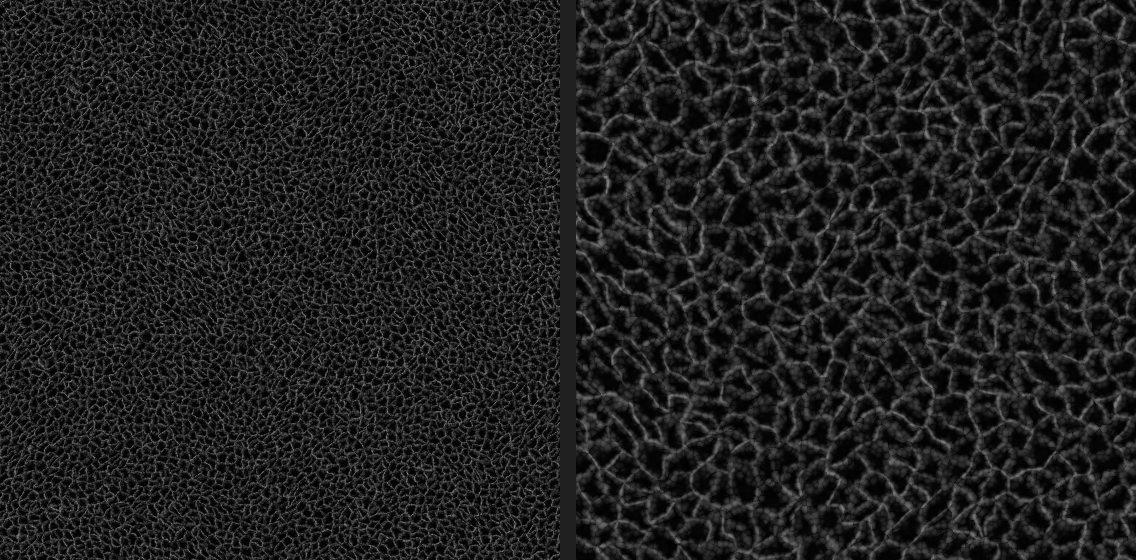
Left, the full canvas; right, a detail of the centre.
Write a Shadertoy shader that draws this texture.

```glsl
// Black grained leather: small dark pebbles parted by thin, pale, speckled creases.
// Warped Voronoi cells give the pebbles; their border distance gives a faint ridge
// and a soft one-sided shoulder, made ragged by fine cellular flecks.

const float PEBBLES        = 69.0;   // pebbles across the canvas
const float GRAIN          = 285.0;  // flecks across the canvas
const float JITTER         = 0.92;   // irregularity of the pebbles
const float RAGGED         = 0.13;   // how far flecks shift the slopes
const float RIDGE_WIDTH    = 0.12;   // in pebble units
const float SHOULDER_WIDTH = 0.36;
const float RIDGE_LIGHT    = 0.115;
const float SHOULDER_LIGHT = 0.245;
const float FLECK_LIGHT    = 0.022;
const float BLACK          = 0.004;
const vec2  LIGHT_DIR      = vec2(-0.6, 0.8);

vec2 hash2(vec2 p) {
    vec3 q = fract(p.xyx * vec3(0.1031, 0.1030, 0.0973));
    q += dot(q, q.yzx + 33.33);
    return fract((q.xx + q.yz) * q.zy);
}

vec2 cellPoint(vec2 cell) {
    return 0.5 + JITTER * (hash2(cell + 17.0) - 0.5);
}

// Layered sines that stretch and turn the pebbles from place to place.
vec2 warp(vec2 p) {
    p += 0.017 * sin(p.yx * vec2(11.0, 13.0) + vec2(0.7, 2.1));
    p += 0.006 * sin(p.yx * 27.0 + p * 5.0 + vec2(4.0, 1.3));
    p += 0.003 * sin(p.yx * 71.0 - p * 24.0 + vec2(2.6, 5.2));
    return p;
}

// Cellular flecks from 0 to 1: soft dots, each with its own brightness.
float flecks(vec2 p) {
    vec2 cell = floor(p), f = fract(p);
    float nearest = 8.0, glint = 0.0;
    for (int y = -1; y <= 1; y++)
    for (int x = -1; x <= 1; x++) {
        vec2 o = vec2(x, y);
        vec2 h = hash2(cell + o + 91.0);
        vec2 r = o + h - f;
        float d = dot(r, r);
        if (d < nearest) { nearest = d; glint = fract(7.0 * h.x + 5.0 * h.y); }
    }
    float dotShape = 1.0 - smoothstep(0.1, 0.9, sqrt(nearest));
    return mix(dotShape, glint, 0.5);
}

// x: distance to the pebble border, yz: border normal, w: random value of the border.
vec4 pebble(vec2 p) {
    vec2 cell = floor(p), f = fract(p);
    vec2 home = vec2(0.0), toHome = vec2(0.0);
    float nearest = 8.0;
    for (int y = -1; y <= 1; y++)
    for (int x = -1; x <= 1; x++) {
        vec2 o = vec2(x, y);
        vec2 r = o + cellPoint(cell + o) - f;
        float d = dot(r, r);
        if (d < nearest) { nearest = d; home = o; toHome = r; }
    }

    vec4 border = vec4(8.0, 0.0, 0.0, 0.0);
    for (int y = -2; y <= 2; y++)
    for (int x = -2; x <= 2; x++) {
        vec2 o = home + vec2(x, y);
        vec2 r = o + cellPoint(cell + o) - f;
        vec2 across = r - toHome;
        if (dot(across, across) > 0.0001) {
            vec2 normal = normalize(across);
            float d = dot(0.5 * (r + toHome), normal);
            if (d < border.x) {
                // The sum of both cells is the same seen from either side.
                float seed = hash2(2.0 * cell + home + o + 7.0).x;
                border = vec4(d, normal, seed);
            }
        }
    }
    return border;
}

void mainImage(out vec4 fragColor, in vec2 fragCoord) {
    vec2 uv = fragCoord / iResolution.y;
    vec2 skin = warp(uv);
    float grain = flecks(uv * GRAIN);

    // Fine wobble keeps the creases from looking straight.
    vec2 wobble = 0.10 * sin(uv.yx * vec2(310.0, 270.0) + 3.0 * sin(uv * 97.0));
    vec4 border = pebble(skin * PEBBLES + wobble);
    float facing = dot(border.yz, LIGHT_DIR);
    float upright = abs(border.y);

    // Thin crease: fades out on some borders, brighter when upright.
    float ridge = 1.0 - smoothstep(0.0, RIDGE_WIDTH, border.x);
    ridge *= mix(0.1, 1.6, border.w) * (0.8 + 0.35 * upright);

    // Soft ragged slope, wider on the side that faces the light.
    float width = SHOULDER_WIDTH * (1.0 + 0.4 * facing);
    float slope = border.x - RAGGED * (grain - 0.5);
    float shoulder = 1.0 - smoothstep(0.0, width, slope);

    // Broad, faint change of sheen.
    float sheen = 1.0 + 0.03 * sin(uv.x * 9.0 + 2.0 * sin(uv.y * 7.0));

    float tone = RIDGE_LIGHT * ridge * (0.7 + 0.6 * grain)
               + SHOULDER_LIGHT * shoulder * (0.1 + 0.9 * grain);
    tone = BLACK + FLECK_LIGHT * grain + tone * sheen;
    fragColor = vec4(vec3(tone), 1.0);
}
```
